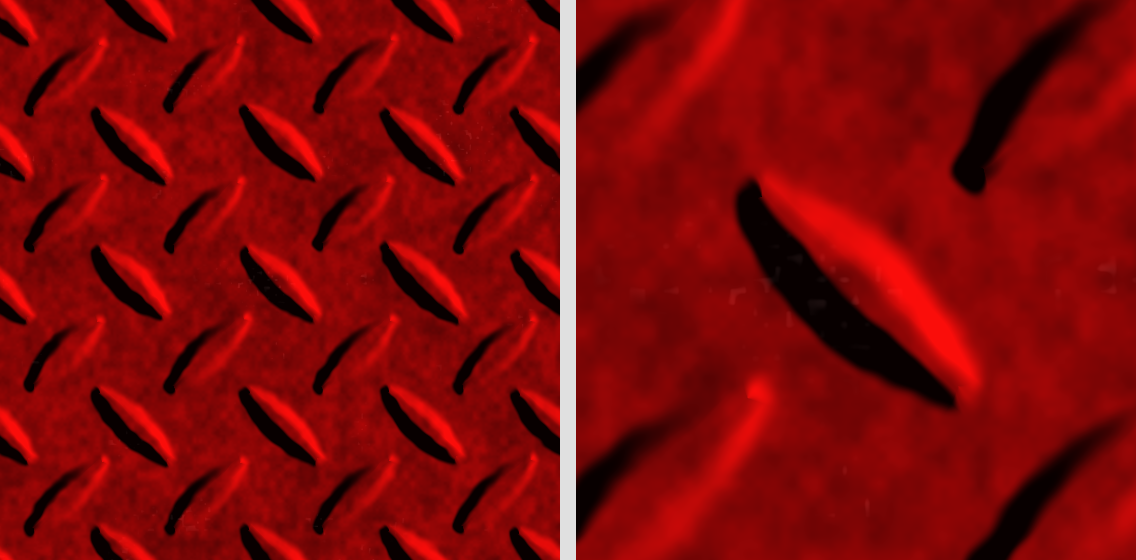
Left: the whole. Right: its middle third, enlarged.
Give the GLSL for this texture, as a Shadertoy shader.

```glsl
float hash(vec2 p) {
    vec3 q = fract(vec3(p.xyx) * 0.1031);
    q += dot(q, q.yzx + 33.33);
    return fract((q.x + q.y) * q.z);
}

float noise(vec2 p) {
    vec2 i = floor(p), f = fract(p);
    f = f * f * (3.0 - 2.0 * f);
    return mix(mix(hash(i), hash(i + vec2(1, 0)), f.x),
               mix(hash(i + vec2(0, 1)), hash(i + vec2(1, 1)), f.x), f.y);
}

// Signed light on one set of raised lenses: kind 0 rises to the right, kind 1 falls
float treadLight(vec2 p, float kind) {
    p -= 0.5 * kind;
    vec2 id = floor(p);
    vec2 rnd = vec2(hash(id + 7.0 + 19.0 * kind), hash(id + 41.0 + 23.0 * kind));

    // Columns sway a little, and each lens is slightly out of place
    vec2 q = fract(p) - 0.5;
    q.x += 0.045 * sin((id.x + 0.5 + kind) * 1.5708) - 0.01 + 0.025 * kind;
    q -= 0.03 * (rnd - 0.5);

    vec2 along = vec2(0.72, 0.694 * (1.0 - 2.0 * kind));
    vec2 across = vec2(-along.y, along.x);
    vec2 local = vec2(dot(q, along), dot(q, across));

    // Lens made of two arcs, with rounded tips
    float halfLength = 0.31 + 0.04 * rnd.x, halfWidth = 0.07 + 0.012 * rnd.y;
    float radius = (halfLength * halfLength + halfWidth * halfWidth) / (2.0 * halfWidth);
    float offset = radius - halfWidth;
    vec2 a = abs(local);
    bool atTip = (a.x - halfLength) * offset > a.y * halfLength;
    vec2 ray = atTip ? a - vec2(halfLength, 0.0) : a + vec2(0.0, offset);
    float d = length(ray) - (atTip ? 0.0 : radius) - 0.07;

    // Sloping rim around a flat top with a faint halo, lit from the right
    vec2 n = ray / max(length(ray), 1e-4);
    n *= vec2(sign(local.x), clamp(local.y / 0.04, -1.0, 1.0));
    vec2 normal = n.x * along + n.y * across;
    float rim = smoothstep(0.02, -0.045, d)
              * smoothstep(mix(-0.125, -0.15, kind), mix(-0.045, -0.065, kind), d);
    float halo = 0.08 * smoothstep(0.11, -0.02, d) * smoothstep(-0.15, -0.05, d);
    return (rim + halo) * dot(normal, vec2(0.95, 0.31));
}

void mainImage(out vec4 fragColor, in vec2 fragCoord) {
    vec2 uv = fragCoord / iResolution.xy;

    // Four by four repeats, edges slightly uneven
    vec2 p = uv * 4.0 + vec2(0.0, 0.03);
    p += 0.018 * (vec2(noise(uv * 60.0), noise(uv * 60.0 + 57.0)) - 0.5);
    float light = treadLight(p, 0.0) + treadLight(p, 1.0);

    // Soft blotches in the red paint
    float grain = 0.07 * (noise(uv * 190.0) - 0.5)
                + 0.30 * (noise(uv * vec2(80.0, 66.0) + 31.0) - 0.5)
                + 0.26 * (noise(uv * 34.0 + 80.0) - 0.5)
                + 0.12 * (noise(uv * 11.0 + 20.0) - 0.5);
    vec3 color = vec3(0.525, 0.02, 0.02) * (1.0 + grain);

    // Highlight and shadow on the slopes
    float glow = pow(max(light, 0.0), 1.3) * (1.0 + 0.5 * grain);
    color = mix(color, vec3(0.98, 0.05, 0.04), min(glow, 1.0));
    color = mix(color, vec3(0.03, 0.0, 0.0), smoothstep(0.0, 0.52, -light));

    // Sparse faint flecks in patches
    float fleck = smoothstep(0.78, 1.0, noise(uv * 150.0 + 11.0))
                * smoothstep(0.72, 0.92, noise(uv * 14.0 + 5.0));
    color += fleck * vec3(0.08, 0.06, 0.06);

    fragColor = vec4(clamp(color, 0.0, 1.0), 1.0);
}
```
